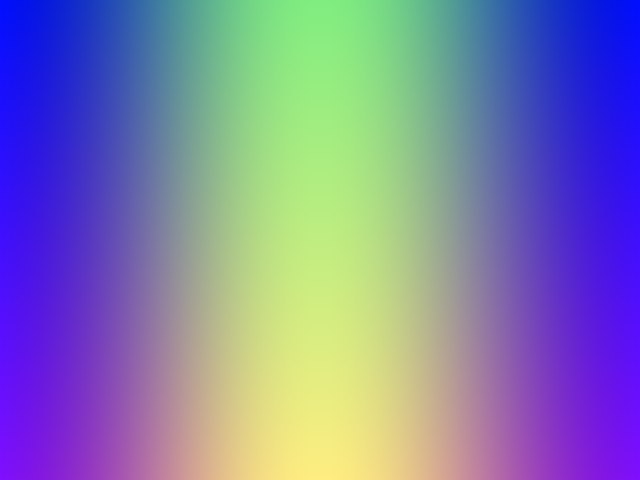
Reproduce this background procedurally as a Shadertoy shader.

```glsl
// A soft vertical column of light, green at the top and yellow at the bottom,
// between blue to violet sides. A raised cosine across the width shapes red and
// green, a parabola shapes blue, and a vertical ramp warms the red.

#define PI 3.14159265
#define GREEN_EDGE 0.06    // green at the left and right borders
#define GREEN_CENTER 0.93  // green on the middle axis
#define RED_COLUMN 0.5     // red added by the column
#define RED_RAMP 0.5       // red added toward the bottom
#define BLUE_CENTER 0.5    // blue on the middle axis
#define BLUE_EDGE 1.0      // blue at the borders

// Raised cosine: 0 at both sides, 1 on the middle axis
float columnGlow(float x) {
    return 0.5 - 0.5 * cos(2.0 * PI * x);
}

// Parabola: 1 at both sides, 0 on the middle axis
float sideGlow(float x) {
    float offset = 2.0 * x - 1.0;
    return offset * offset;
}

void mainImage(out vec4 fragColor, in vec2 fragCoord) {
    vec2 uv = fragCoord / iResolution.xy;
    float column = columnGlow(uv.x);

    // Each channel follows its own profile
    float red = RED_COLUMN * column + RED_RAMP * (1.0 - uv.y);
    float green = mix(GREEN_EDGE, GREEN_CENTER, column);
    float blue = mix(BLUE_CENTER, BLUE_EDGE, sideGlow(uv.x));

    fragColor = vec4(red, green, blue, 1.0);
}
```
